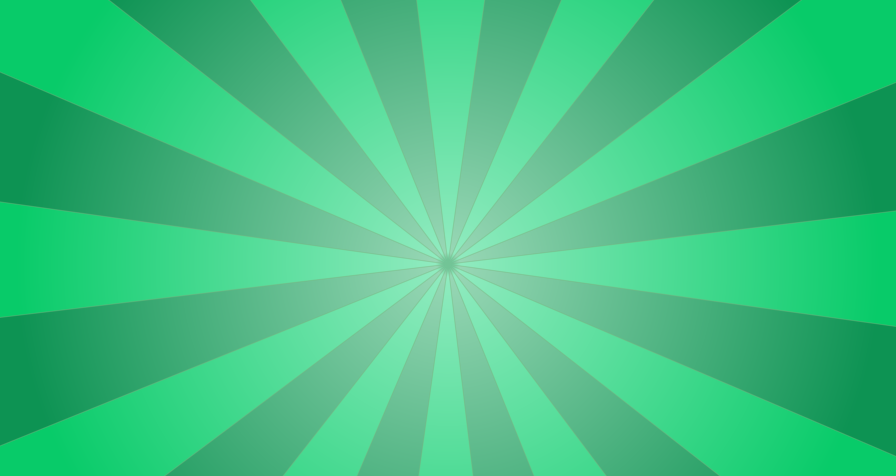
This background is drawn by a Shadertoy shader. Its source:

```glsl
// Green sunburst: alternating light and dark rays under a pale radial glow.

const float TAU = 6.2831853;
const float RAY_COUNT = 12.0;
const float RAY_TILT = -0.0099;       // angle of the first light ray's axis
const float RAY_HALF_ANGLE = 0.1283;  // half the spread of a light ray
const vec2 HUB = vec2(0.5, 0.445);    // fraction of the canvas
const float HUB_RADIUS = 0.028;       // lengths are in canvas heights
const float GLOW_RADIUS = 0.91;
const float SEAM_WIDTH = 0.0014;
const float SEAM_STRENGTH = 0.4;

const vec3 LIGHT_RIM = vec3(0.03, 0.795, 0.41);
const vec3 LIGHT_CORE = vec3(0.58, 0.925, 0.76);
const vec3 DARK_RIM = vec3(0.05, 0.575, 0.325);
const vec3 DARK_CORE = vec3(0.61, 0.85, 0.72);
const vec3 SEAM_COLOR = vec3(0.47, 0.70, 0.49);
const vec3 HUB_COLOR = vec3(0.43, 0.76, 0.58);

// Approximate signed distance to the nearest ray edge, negative in light rays
float rayDistance(vec2 p) {
    float period = TAU / RAY_COUNT;
    float angle = atan(p.y, p.x) - RAY_TILT;
    float fromAxis = abs(mod(angle + 0.5 * period, period) - 0.5 * period);
    return length(p) * (fromAxis - RAY_HALF_ANGLE);
}

void mainImage(out vec4 fragColor, in vec2 fragCoord) {
    float pixel = 1.0 / iResolution.y;
    vec2 p = (fragCoord - HUB * iResolution.xy) * pixel;
    float radius = length(p);

    // Radial glow fades each ray from its core to its rim colour
    float glow = clamp(1.0 - radius / GLOW_RADIUS, 0.0, 1.0);
    vec3 light = mix(LIGHT_RIM, LIGHT_CORE, glow);
    vec3 dark = mix(DARK_RIM, DARK_CORE, glow);

    // Antialiased rays
    float edge = rayDistance(p);
    float ray = 1.0 - smoothstep(-0.6 * pixel, 0.6 * pixel, edge);
    vec3 color = mix(dark, light, ray);

    // Thin muted seams along the ray edges
    float seam = 1.0 - smoothstep(0.0, SEAM_WIDTH + 0.5 * pixel, abs(edge));
    color = mix(color, SEAM_COLOR, SEAM_STRENGTH * seam);

    // Soft hub where the rays meet
    float hub = 1.0 - smoothstep(0.25 * HUB_RADIUS, HUB_RADIUS, radius);
    color = mix(color, HUB_COLOR, 0.85 * hub);

    fragColor = vec4(color, 1.0);
}
```
